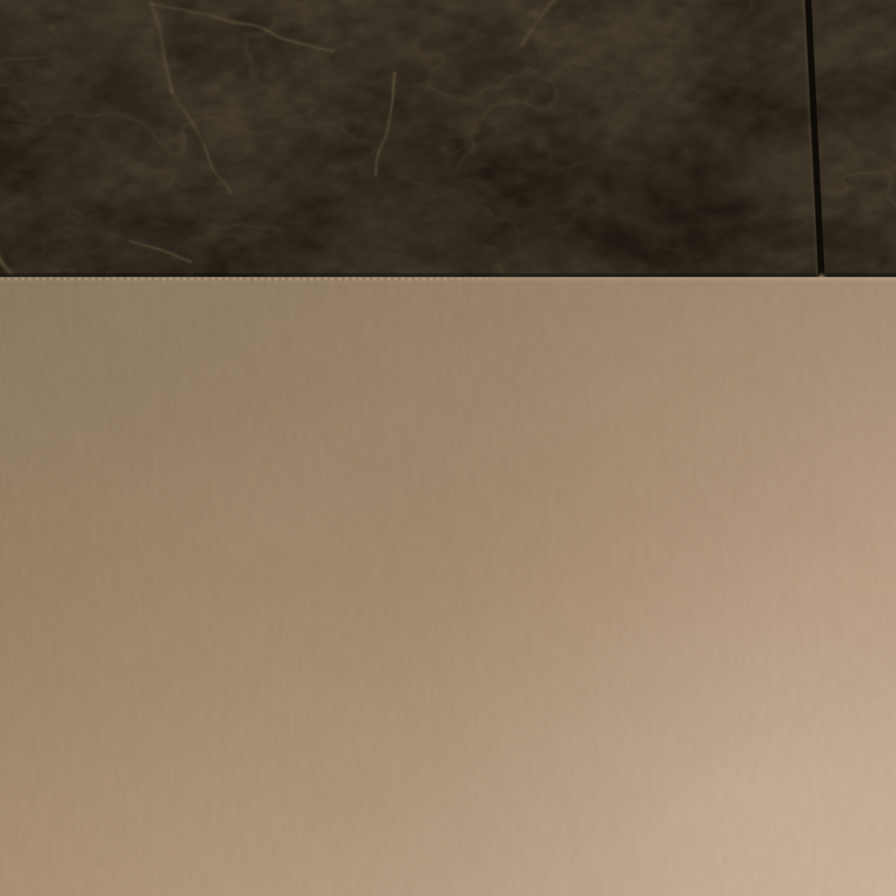
Write a WebGL 2 fragment shader that draws this texture.

```glsl
#version 300 es
precision highp float;

uniform vec2 u_resolution;
out vec4 fragColor;

const float LEDGE_Y = 0.691;

float hash(vec2 p) {
  return fract(sin(dot(p, vec2(127.1, 311.7))) * 43758.5453);
}

float noise(vec2 p) {
  vec2 i = floor(p), f = fract(p);
  f = f * f * (3.0 - 2.0 * f);
  return mix(mix(hash(i), hash(i + vec2(1, 0)), f.x),
             mix(hash(i + vec2(0, 1)), hash(i + vec2(1, 1)), f.x), f.y);
}

float fbm(vec2 p, int octaves) {
  float sum = 0.0, amp = 0.5;
  for (int i = 0; i < octaves; i++) {
    sum += amp * noise(p);
    p = mat2(1.6, 1.2, -1.2, 1.6) * p + 7.3;
    amp *= 0.5;
  }
  return sum;
}

float segmentDist(vec2 p, vec2 a, vec2 b) {
  vec2 ab = b - a;
  return length(p - a - ab * clamp(dot(p - a, ab) / dot(ab, ab), 0.0, 1.0));
}

float vein(vec2 p, vec2 a, vec2 b, float width) {
  float d = segmentDist(p, a, b) / width;
  return exp(-d * d);
}

// Thin broken cracks along the mid level of a noise field
float cracks(vec2 p, float scale) {
  float ridge = abs(fbm(p * scale, 4) - 0.47);
  return exp(-ridge * 75.0) * smoothstep(0.48, 0.75, noise(p * scale * 1.7 + 31.0));
}

vec3 stone(vec2 p) {
  const vec3 DEEP = vec3(0.125, 0.102, 0.070);
  const vec3 PALE = vec3(0.265, 0.230, 0.175);
  const vec3 VEIN = vec3(0.40, 0.345, 0.25);

  // Cloudy mottling, stretched along a slight diagonal
  vec2 q = vec2(p.x + 0.3 * p.y, p.y * 1.5 - 0.25 * p.x);
  float cloud = fbm(q * 8.0 + 2.0 * fbm(q * 5.0, 3), 5);
  float fine = fbm(q * 55.0, 3);
  float tone = 0.42 + 1.25 * (cloud - 0.48) + 0.65 * (fine - 0.44);
  tone += 0.17 * smoothstep(0.80, 1.0, p.y);
  vec3 color = mix(DEEP, PALE, clamp(tone, 0.0, 1.2));

  // Long veins, bent slightly by noise
  vec2 w = p + 0.012 * (vec2(noise(p * 28.0), noise(p * 28.0 + 50.0)) - 0.5);
  float veins = 0.40 * vein(w, vec2(0.169, 1.0), vec2(0.195, 0.896), 0.0026);
  veins += 0.40 * vein(w, vec2(0.195, 0.896), vec2(0.254, 0.785), 0.0026);
  veins += 0.50 * vein(w, vec2(0.169, 1.0), vec2(0.371, 0.941), 0.0022);
  veins += 0.50 * vein(w, vec2(0.440, 0.922), vec2(0.423, 0.805), 0.0022);
  veins += 0.60 * vein(w, vec2(0.143, 0.733), vec2(0.215, 0.707), 0.0022);
  veins += 0.40 * vein(w, vec2(0.618, 1.0), vec2(0.586, 0.948), 0.0026);
  veins += 0.55 * vein(w, vec2(0.0, 0.725), vec2(0.012, 0.695), 0.003);
  veins *= 0.45 + 0.8 * noise(p * 45.0);
  veins += 0.22 * cracks(q, 6.0) + 0.14 * cracks(q + 4.0, 11.0);
  return mix(color, VEIN, clamp(veins, 0.0, 0.8));
}

// Dark joint between two slabs, leaning slightly, with a worn left edge
vec3 addJoint(vec3 color, vec2 p, float aa) {
  float x = p.x - mix(0.917, 0.902, (p.y - LEDGE_Y) / (1.0 - LEDGE_Y));
  float gap = 1.0 - smoothstep(0.0025, 0.0025 + aa + 0.001, abs(x));
  float rim = exp(-pow((x + 0.005) / 0.0018, 2.0));
  color = mix(color, vec3(0.31, 0.27, 0.20), 0.35 * rim);
  return mix(color, vec3(0.045, 0.035, 0.022), 0.92 * gap);
}

// Blend three colours along 0..1 with its midpoint at 0.5
vec3 ramp(vec3 a, vec3 b, vec3 c, float t) {
  return t < 0.5 ? mix(a, b, t * 2.0) : mix(b, c, t * 2.0 - 1.0);
}

vec3 panel(vec2 p) {
  // Light rises toward the lower right
  float t = clamp(p.y / LEDGE_Y, 0.0, 1.0);
  vec3 left = ramp(vec3(0.665, 0.565, 0.465), vec3(0.595, 0.505, 0.400), vec3(0.535, 0.470, 0.375), t);
  vec3 middle = ramp(vec3(0.705, 0.615, 0.515), vec3(0.635, 0.540, 0.440), vec3(0.585, 0.500, 0.400), t);
  vec3 right = ramp(vec3(0.765, 0.680, 0.595), vec3(0.725, 0.620, 0.525), vec3(0.640, 0.545, 0.450), t);
  vec3 color = ramp(left, middle, right, p.x);
  color += 0.022 * exp(-dot(p - vec2(0.85, 0.08), p - vec2(0.85, 0.08)) * 22.0);

  // Soft blotches and a faint upright weave
  color += 0.016 * (fbm(p * vec2(7.0, 9.0), 3) - 0.44);
  color += 0.014 * (noise(p * vec2(230.0, 80.0)) - 0.5);
  return color;
}

void main() {
  vec2 p = gl_FragCoord.xy / u_resolution;
  float aa = 1.0 / u_resolution.y;

  vec3 slab = addJoint(stone(p), p, aa);
  slab *= mix(0.45, 1.0, smoothstep(0.0, 0.006, p.y - LEDGE_Y));

  // Bright beaded lip at the top of the panel
  vec3 wall = panel(p);
  float beads = 0.5 + 0.5 * sin(p.x * 800.0) * (1.0 - smoothstep(0.45, 0.6, p.x));
  float lip = exp(-pow((p.y - LEDGE_Y + 0.002) / 0.0022, 2.0));
  wall += vec3(0.11, 0.10, 0.09) * lip * beads;

  float above = smoothstep(-aa, aa, p.y - LEDGE_Y);
  vec3 color = mix(wall, slab, above);
  float glint = exp(-pow(length(p - vec2(0.917, LEDGE_Y)) / 0.0035, 2.0));
  fragColor = vec4(mix(color, vec3(0.72, 0.64, 0.54), 0.6 * glint), 1.0);
}
```
